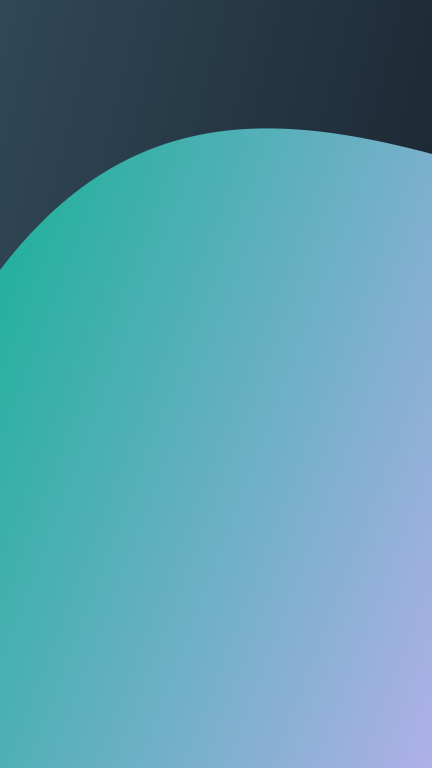
Write a Shadertoy shader that draws this background.

```glsl
// A smooth teal-to-lilac hill below a dark slate sky.
// The hill's crest is a cubic Bezier solved for height at each column;
// both regions are filled with slanted linear gradients.

// Sky gradient
const vec3 SKY_LEFT = vec3(0.190, 0.282, 0.345);
const vec3 SKY_RIGHT = vec3(0.115, 0.165, 0.210);
const float SKY_SLANT = 0.444;
const vec2 SKY_RANGE = vec2(0.0, 1.09);

// Hill gradient
const vec3 HILL_TEAL = vec3(0.145, 0.690, 0.620);
const vec3 HILL_LILAC = vec3(0.685, 0.692, 0.910);
const float HILL_SLANT = 0.684;
const vec2 HILL_RANGE = vec2(0.24, 1.684);

// Crest control points, as fractions of the canvas
const vec2 CREST_A = vec2(0.0, 0.6484);
const vec2 CREST_B = vec2(0.289, 0.862);
const vec2 CREST_C = vec2(0.625, 0.8555);
const vec2 CREST_D = vec2(1.0, 0.7995);
const int SOLVER_STEPS = 4;

vec2 crestPoint(float t) {
    float s = 1.0 - t;
    return s * s * s * CREST_A + 3.0 * s * s * t * CREST_B
         + 3.0 * s * t * t * CREST_C + t * t * t * CREST_D;
}

vec2 crestTangent(float t) {
    float s = 1.0 - t;
    return 3.0 * (s * s * (CREST_B - CREST_A)
         + 2.0 * s * t * (CREST_C - CREST_B) + t * t * (CREST_D - CREST_C));
}

// Newton iteration for the curve parameter at column x
float crestParameter(float x) {
    float t = x;
    for (int i = 0; i < SOLVER_STEPS; i++) {
        t -= (crestPoint(t).x - x) / crestTangent(t).x;
    }
    return t;
}

// Linear blend running rightward and, by the slant, downward
vec3 slantedGradient(vec2 uv, float slant, vec2 range, vec3 from, vec3 to) {
    float position = uv.x + slant * (1.0 - uv.y);
    float amount = (position - range.x) / (range.y - range.x);
    return mix(from, to, clamp(amount, 0.0, 1.0));
}

void mainImage(out vec4 fragColor, in vec2 fragCoord) {
    vec2 uv = fragCoord / iResolution.xy;

    vec3 sky = slantedGradient(uv, SKY_SLANT, SKY_RANGE, SKY_LEFT, SKY_RIGHT);
    vec3 hill = slantedGradient(uv, HILL_SLANT, HILL_RANGE, HILL_TEAL, HILL_LILAC);

    // Distance below the crest along its normal, for a one-pixel soft edge
    float t = crestParameter(uv.x);
    vec2 tangent = normalize(crestTangent(t) * iResolution.xy);
    float depth = (crestPoint(t).y - uv.y) * iResolution.y * tangent.x;
    float coverage = clamp(depth + 0.5, 0.0, 1.0);

    fragColor = vec4(mix(sky, hill, coverage), 1.0);
}
```
